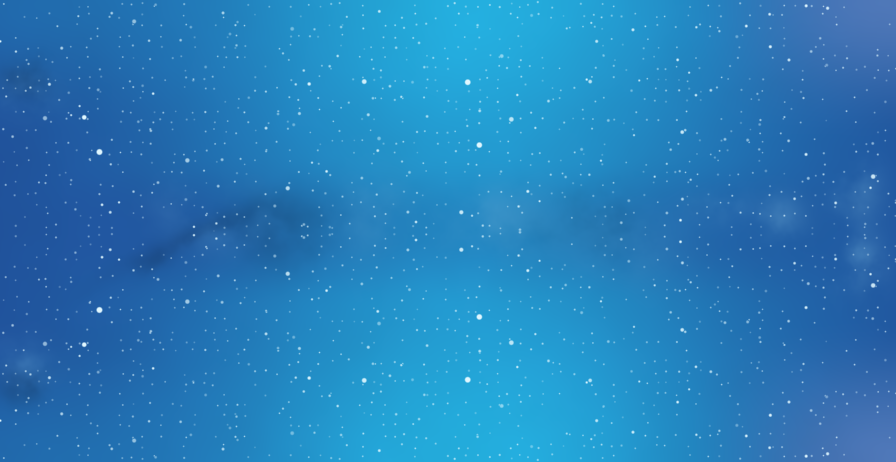
Write a Shadertoy shader that draws this background.

```glsl
const vec3 DEEP_BLUE = vec3(0.125, 0.300, 0.595);
const vec3 CYAN = vec3(0.140, 0.690, 0.875);
const vec3 LAVENDER = vec3(0.330, 0.480, 0.730);
const vec3 HAZE = vec3(0.480, 0.720, 0.870);
const vec3 STAR_WHITE = vec3(0.880, 0.970, 1.000);

float hash(vec2 p) {
    vec3 q = fract(vec3(p.xyx) * 0.1031);
    q += dot(q, q.yzx + 33.33);
    return fract((q.x + q.y) * q.z);
}

float noise(vec2 p) {
    vec2 cell = floor(p), f = fract(p);
    f = f * f * (3.0 - 2.0 * f);
    float low = mix(hash(cell), hash(cell + vec2(1, 0)), f.x);
    float high = mix(hash(cell + vec2(0, 1)), hash(cell + vec2(1, 1)), f.x);
    return mix(low, high, f.y);
}

float fbm(vec2 p) {
    float sum = 0.0, weight = 0.5;
    for (int i = 0; i < 5; i++) {
        sum += weight * noise(p);
        p = mat2(1.6, 1.2, -1.2, 1.6) * p + 7.3;
        weight *= 0.5;
    }
    return sum;
}

float patchAt(vec2 uv, vec2 centre, vec2 size) {
    vec2 d = (uv - centre) / size;
    return exp(-dot(d, d));
}

float disc(vec2 p, vec2 centre, float radius, float pixel) {
    return 1.0 - smoothstep(radius - pixel, radius + pixel, distance(p, centre));
}

// One jittered star per chosen grid cell
float starLayer(vec2 p, float cells, float density, float radius, float pixel) {
    vec2 cell = floor(p * cells) + 50.0;
    vec2 jitter = 0.25 + 0.5 * vec2(hash(cell + 11.7), hash(cell + 47.2));
    vec2 centre = (cell - 50.0 + jitter) / cells;
    float size = radius * mix(0.7, 1.2, hash(cell + 83.1));
    float light = mix(0.35, 1.0, hash(cell + 121.4));
    return step(hash(cell), density) * light * disc(p, centre, size, pixel);
}

vec3 skyGradient(vec2 uv, float height) {
    float across = (uv.x - 0.53) / 0.34;
    float light = exp(-across * across) * mix(0.74, 0.98, smoothstep(0.08, 0.5, height));
    float band = 1.0 - smoothstep(0.02, 0.17, height);
    light -= 0.17 * band * smoothstep(0.0, 0.25, uv.x) * smoothstep(1.0, 0.75, uv.x);
    light += 0.20 * smoothstep(0.2, 0.5, height) * smoothstep(0.3, 0.0, uv.x);
    vec3 sky = mix(DEEP_BLUE, CYAN, clamp(light, 0.0, 1.0));
    float corner = smoothstep(0.76, 1.0, uv.x) * smoothstep(0.18, 0.5, height);
    return mix(sky, LAVENDER, 0.9 * corner);
}

float lightClouds(vec2 uv, float height) {
    float cloud = 0.55 * patchAt(uv, vec2(0.245, 0.535), vec2(0.055, 0.07));
    cloud += 0.45 * patchAt(uv, vec2(0.415, 0.545), vec2(0.045, 0.08));
    cloud += 0.60 * patchAt(uv, vec2(0.555, 0.520), vec2(0.065, 0.09));
    cloud += 0.35 * patchAt(uv, vec2(0.710, 0.470), vec2(0.060, 0.08));
    cloud += 0.65 * patchAt(uv, vec2(0.810, 0.558), vec2(0.028, 0.035));
    cloud += 0.75 * patchAt(uv, vec2(0.877, 0.525), vec2(0.025, 0.055));
    cloud += 0.80 * patchAt(uv, vec2(0.963, 0.585), vec2(0.025, 0.060));
    cloud += 1.10 * patchAt(uv, vec2(0.965, 0.425), vec2(0.025, 0.065));
    return cloud + 0.60 * patchAt(vec2(uv.x, height), vec2(0.033, 0.285), vec2(0.030, 0.045));
}

float darkClouds(vec2 uv, float height) {
    float dust = 0.5 * patchAt(uv, vec2(0.645, 0.525), vec2(0.055, 0.07));
    dust += 0.45 * patchAt(uv, vec2(0.310, 0.500), vec2(0.055, 0.08));
    dust += 0.70 * patchAt(vec2(uv.x, height), vec2(0.022, 0.335), vec2(0.026, 0.04));
    // Slanted lane on the left
    float lane = uv.y - mix(0.39, 0.54, (uv.x - 0.12) / 0.15);
    return dust + 0.5 * patchAt(vec2(uv.x, lane), vec2(0.19, 0.0), vec2(0.08, 0.028));
}

void mainImage(out vec4 fragColor, in vec2 fragCoord) {
    vec2 uv = fragCoord / iResolution.xy;
    float aspect = iResolution.x / iResolution.y;
    float pixel = 1.0 / iResolution.y;
    float height = abs(uv.y - 0.5);
    vec2 p = vec2(uv.x * aspect, uv.y);
    vec2 folded = vec2(p.x, height);

    // Sky and drifting clouds
    vec3 color = skyGradient(uv, height);
    float wisps = fbm(p * 9.0 + 20.0);
    vec2 warped = uv + 0.04 * (vec2(wisps, fbm(p * 8.0 + 60.0)) - 0.48);
    float texture1 = smoothstep(0.2, 0.75, wisps);
    color *= 1.0 - 0.28 * darkClouds(warped, abs(warped.y - 0.5)) * (1.2 - texture1);
    color = mix(color, HAZE, 0.45 * lightClouds(warped, abs(warped.y - 0.5)) * texture1);
    color *= 1.0 + 0.06 * (fbm(p * 5.0 + 90.0) - 0.48);

    // Scattered stars, mirrored about the middle
    vec2 turned = mat2(0.8, 0.6, -0.6, 0.8) * folded;
    float stars = 0.8 * starLayer(folded, 44.0, 0.42, 0.0017, pixel);
    stars = max(stars, starLayer(turned, 26.0, 0.24, 0.0026, pixel));
    stars = max(stars, starLayer(turned + 3.7, 10.0, 0.13, 0.0042, pixel));

    // Largest mirrored stars
    stars = max(stars, disc(folded, vec2(0.522 * aspect, 0.322), 0.0060, pixel));
    stars = max(stars, disc(folded, vec2(0.535 * aspect, 0.186), 0.0058, pixel));
    stars = max(stars, disc(folded, vec2(0.111 * aspect, 0.171), 0.0062, pixel));
    stars = max(stars, disc(folded, vec2(0.094 * aspect, 0.246), 0.0048, pixel));
    fragColor = vec4(mix(color, STAR_WHITE, stars), 1.0);
}
```
